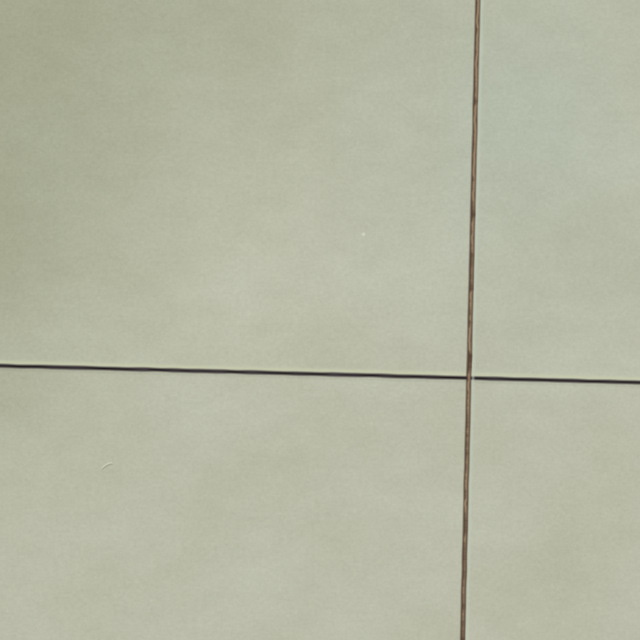
A Shadertoy shader for this texture:

```glsl
const vec3 TILE_COLOR = vec3(0.730, 0.739, 0.662);
const vec3 SHADE_COLOR = vec3(0.605, 0.615, 0.508);
const vec3 COOL_COLOR = vec3(0.705, 0.745, 0.685);
const vec3 GAP_COLOR = vec3(0.150, 0.125, 0.140);
const vec3 GROUT_COLOR = vec3(0.590, 0.500, 0.400);
const vec3 GROUT_EDGE = vec3(0.290, 0.225, 0.180);
const vec3 RIM_COLOR = vec3(0.790, 0.805, 0.680);
const vec3 CHIP_COLOR = vec3(0.840, 0.850, 0.770);
const vec2 JOINT_CROSSING = vec2(0.7325, 0.4093);
const vec2 TILE_SIZE = vec2(1.0);

vec2 hash2(vec2 p) {
    vec3 q = fract(p.xyx * vec3(0.1031, 0.1030, 0.0973));
    q += dot(q, q.yzx + 33.33);
    return fract((q.xx + q.yz) * q.zy);
}

float cornerSlope(vec2 cell, vec2 corner, vec2 f) {
    return dot(hash2(cell + corner) * 2.0 - 1.0, f - corner);
}

float gradientNoise(vec2 p) {
    vec2 cell = floor(p), f = fract(p);
    vec2 u = f * f * f * (f * (f * 6.0 - 15.0) + 10.0);
    float low = mix(cornerSlope(cell, vec2(0, 0), f), cornerSlope(cell, vec2(1, 0), f), u.x);
    float high = mix(cornerSlope(cell, vec2(0, 1), f), cornerSlope(cell, vec2(1, 1), f), u.x);
    return mix(low, high, u.y);
}

float fbm(vec2 p) {
    float sum = 0.0, amplitude = 0.5;
    for (int i = 0; i < 5; i++) {
        sum += amplitude * gradientNoise(p);
        p = p * 2.03 + 17.7;
        amplitude *= 0.5;
    }
    return sum;
}

// Coverage of a soft line of the given half width
float band(float d, float halfWidth, float blur) {
    return 1.0 - smoothstep(halfWidth - blur, halfWidth + blur, abs(d));
}

float glow(vec2 p, vec2 center, vec2 radius) {
    vec2 d = (p - center) / radius;
    return exp(-dot(d, d));
}

// Tile coordinates on a slightly skewed grid, zero at the joints
vec2 jointSpace(vec2 uv) {
    vec2 p = uv - JOINT_CROSSING;
    return (p + vec2(-0.0238, 0.0262) * p.yx) / TILE_SIZE;
}

vec3 tileSurface(vec2 uv, vec2 id) {
    float clouds = fbm(uv * vec2(5.0, 6.0) + id * 9.0);
    float streaks = fbm(uv * vec2(20.0, 34.0) + id * 5.0 + 40.0);
    float grain = gradientNoise(uv * vec2(120.0, 150.0));
    grain += gradientNoise(uv * vec2(230.0, 250.0) + 60.0);
    vec3 color = TILE_COLOR + (hash2(id + 7.0).x - 0.5) * 0.006;

    // Broad shading, cool sheen and mottling
    float shade = 0.58 * glow(uv, vec2(-0.06, 0.66), vec2(0.28, 0.27));
    shade += 0.50 * glow(uv, vec2(0.08, 1.04), vec2(0.60, 0.28));
    shade += 0.12 * glow(uv, vec2(0.88, 0.60), vec2(0.14, 0.10));
    shade += 0.18 * glow(uv, vec2(0.0, 0.36), vec2(0.08, 0.07));
    color = mix(color, SHADE_COLOR, clamp(shade, 0.0, 1.0));
    color = mix(color, COOL_COLOR, 0.5 * glow(uv, vec2(0.82, 0.82), vec2(0.20, 0.25)));
    color += 0.014 * glow(uv, vec2(0.36, 0.56), vec2(0.22, 0.16));
    color += clouds * vec3(0.044, 0.050, 0.060);
    return color + streaks * 0.028 + grain * 0.019;
}

vec3 horizontalJoint(vec3 color, float d, float along, float blur) {
    float wear = gradientNoise(vec2(along * 32.0, 3.5));
    float rim = exp(-pow((d - 0.0060) / 0.0034, 2.0));
    color = mix(color, RIM_COLOR, rim * 0.65);
    color = mix(color, color * 0.9, 0.4 * band(d + 0.0052, 0.0025, 0.0025));
    float gap = band(d, 0.0026 + wear * 0.0010, blur * 1.35);
    return mix(color, GAP_COLOR + wear * 0.16, 0.94 * gap);
}

vec3 verticalJoint(vec3 color, float d, float along, float blur) {
    float wear = fbm(vec2(along * 34.0, 8.5));
    float dirt = clamp(0.45 - 0.6 * along + wear * 2.2, 0.0, 0.8);
    float rim = exp(-pow((d - 0.0068) / 0.0026, 2.0));
    color = mix(color, COOL_COLOR * 1.06, rim * 0.55);
    color = mix(color, GROUT_EDGE, 0.9 * band(d, 0.0037, blur * 1.25));
    vec3 grout = mix(GROUT_COLOR, GROUT_EDGE, dirt);
    return mix(color, grout, band(d - 0.0006 - wear * 0.005, 0.0019, blur));
}

// Small pale chip and a short curved scratch
vec3 addMarks(vec3 color, vec2 uv, float blur) {
    float chip = band(length(uv - vec2(0.568, 0.634)), 0.0026, blur);
    vec2 p = uv - vec2(0.167, 0.275);
    float arc = p.y - 0.55 * p.x + 35.0 * p.x * p.x;
    float extent = band(p.x, 0.008, 0.003);
    color = mix(color, CHIP_COLOR, 0.75 * max(chip, extent * band(arc, 0.0008, blur)));
    return mix(color, SHADE_COLOR * 0.85, 0.5 * extent * band(arc + 0.003, 0.0008, blur));
}

void mainImage(out vec4 fragColor, in vec2 fragCoord) {
    vec2 uv = fragCoord / iResolution.xy;
    float blur = max(0.0019, 0.8 / min(iResolution.x, iResolution.y));
    vec2 grid = jointSpace(uv);
    vec2 d = (fract(grid + 0.5) - 0.5) * TILE_SIZE;
    d += 0.0008 * vec2(gradientNoise(uv.yy * 18.0 + 2.3), gradientNoise(uv.xx * 18.0 + 6.1));

    vec3 color = tileSurface(uv, floor(grid));
    color = addMarks(color, uv, blur);
    color = horizontalJoint(color, d.y, uv.x, blur);
    color = verticalJoint(color, d.x, uv.y, blur);
    fragColor = vec4(clamp(color, 0.0, 1.0), 1.0);
}
```
